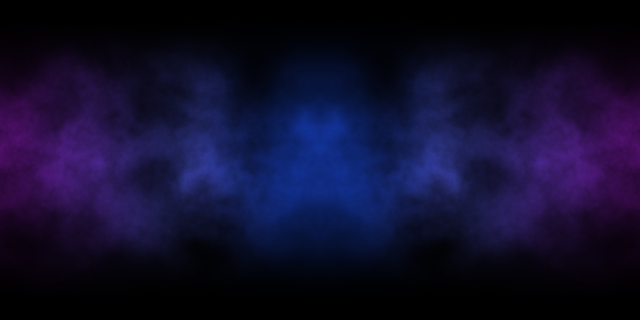
Reproduce this background procedurally as a WebGL 1 fragment shader.

```glsl
precision highp float;
// Mirrored nebula band: blue core, indigo clouds and violet rims fading into black.

uniform vec2 u_resolution;

const vec3 CORE_BLUE = vec3(0.075, 0.205, 0.62);
const vec3 INDIGO = vec3(0.165, 0.185, 0.48);
const vec3 VIOLET = vec3(0.265, 0.115, 0.47);
const vec3 RIM_PURPLE = vec3(0.37, 0.07, 0.50);
const float BAND_CENTER = 0.50;
const float BAND_WIDTH = 0.30;
const float BASE_DENSITY = 0.65;
const float CLOUD_SCALE = 6.0;
const float CLOUD_STRENGTH = 1.45;
const float CLOUD_FALLOFF = 0.60;
const float WARP_SCALE = 7.0;
const float WARP_AMOUNT = 0.08;
const int CLOUD_LAYERS = 6;
const mat2 TURN = mat2(0.80, 0.60, -0.60, 0.80);

float hash(vec2 cell) {
  vec3 q = fract(cell.xyx * 0.1031);
  q += dot(q, q.yzx + 33.33);
  return fract((q.x + q.y) * q.z);
}

// Smooth noise on a unit grid, from 0 to 1.
float noise(vec2 p) {
  vec2 cell = floor(p);
  vec2 f = p - cell;
  f = f * f * f * (f * (f * 6.0 - 15.0) + 10.0);
  float low = mix(hash(cell), hash(cell + vec2(1.0, 0.0)), f.x);
  float high = mix(hash(cell + vec2(0.0, 1.0)), hash(cell + 1.0), f.x);
  return mix(low, high, f.y);
}

// Turned noise layers summed into billows centered on 0.
float clouds(vec2 p) {
  float sum = 0.0;
  float amplitude = 0.5;
  p += 17.0;
  for (int i = 0; i < CLOUD_LAYERS; i++) {
    sum += amplitude * (noise(p) - 0.5);
    p = TURN * p * 2.03 + 5.3;
    amplitude *= CLOUD_FALLOFF;
  }
  return sum;
}

// Soft elliptical spot, 1 at its center.
float spot(vec2 p, vec2 center, vec2 radius) {
  vec2 d = (p - center) / radius;
  return exp(-dot(d, d));
}

// Hue from the axis (0) to the side edges (1).
vec3 tint(float side) {
  vec3 color = mix(CORE_BLUE, INDIGO, smoothstep(0.08, 0.42, side));
  color = mix(color, VIOLET, smoothstep(0.42, 0.80, side));
  return mix(color, RIM_PURPLE, smoothstep(0.74, 1.0, side));
}

// Bright knots within the band.
float knots(vec2 p) {
  float light = 0.30 * spot(p, vec2(0.0, 0.58), vec2(0.12, 0.10));
  light += 0.24 * spot(p, vec2(0.10, 0.45), vec2(0.14, 0.09));
  light += 0.26 * spot(p, vec2(0.38, 0.44), vec2(0.11, 0.10));
  light += 0.24 * spot(p, vec2(0.75, 0.49), vec2(0.13, 0.11));
  light += 0.32 * spot(p, vec2(1.0, 0.52), vec2(0.10, 0.09));
  light += 0.28 * spot(p, vec2(0.38, 0.70), vec2(0.11, 0.12));
  light += 0.28 * spot(p, vec2(0.69, 0.75), vec2(0.10, 0.10));
  light += 0.20 * spot(p, vec2(0.64, 0.30), vec2(0.13, 0.10));
  return light;
}

// Dark hollows that thin the cloud.
float hollows(vec2 p) {
  float clear = 1.0 - 0.68 * spot(p, vec2(0.22, 0.75), vec2(0.08, 0.12));
  clear *= 1.0 - 0.50 * spot(p, vec2(0.52, 0.465), vec2(0.06, 0.07));
  clear *= 1.0 - 0.72 * spot(p, vec2(0.36, 0.21), vec2(0.10, 0.07));
  clear *= 1.0 - 0.65 * spot(p, vec2(0.91, 0.25), vec2(0.14, 0.09));
  clear *= 1.0 - 0.30 * spot(p, vec2(0.55, 0.70), vec2(0.06, 0.09));
  clear *= 1.0 - 0.55 * spot(p, vec2(0.97, 0.82), vec2(0.13, 0.09));
  return clear;
}

void main() {
  // Fold around the vertical axis; both coordinates run from 0 to 1.
  vec2 uv = gl_FragCoord.xy / u_resolution;
  vec2 p = vec2(abs(uv.x - 0.5) * 2.0, uv.y);

  // Ragged outlines: bend the large shapes, but not across the fold.
  vec2 bend = vec2(clouds(p * WARP_SCALE + 31.0), clouds(p * WARP_SCALE + 67.0));
  bend.x *= smoothstep(0.0, 0.2, p.x) * smoothstep(1.0, 0.8, p.x);
  vec2 bent = p + WARP_AMOUNT * bend;

  // Shape the band, then break it up with fine cloud detail.
  float height = (bent.y - BAND_CENTER) / BAND_WIDTH;
  float band = exp(-height * height);
  band *= smoothstep(0.03, 0.24, p.y) * smoothstep(0.97, 0.76, p.y);
  float detail = clouds(p * CLOUD_SCALE) * mix(0.5, 1.0, smoothstep(0.05, 0.35, p.x));
  float density = band * (BASE_DENSITY + knots(bent)) * hollows(bent);
  density *= 1.0 + CLOUD_STRENGTH * detail;

  gl_FragColor = vec4(tint(p.x) * max(density, 0.0), 1.0);
}
```
